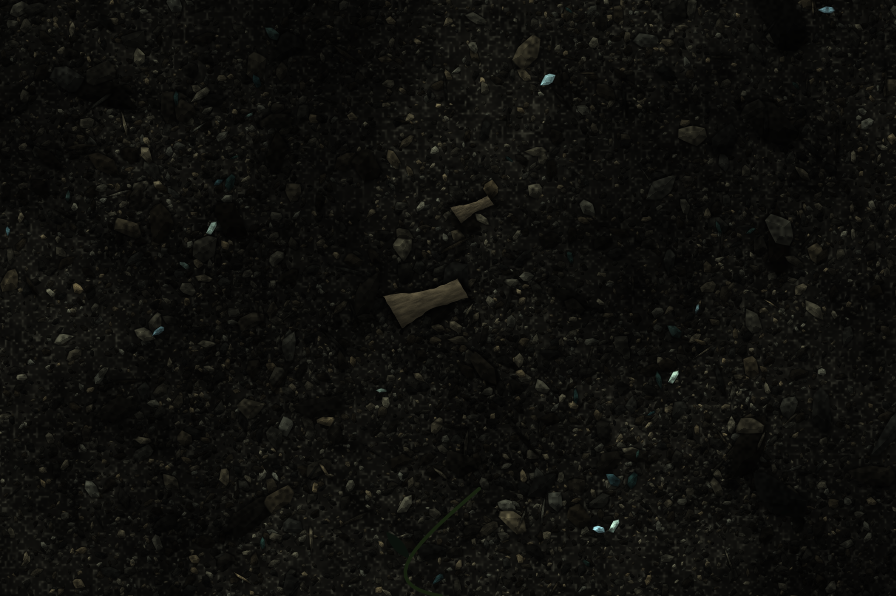
This texture is drawn by a Shadertoy shader. Its source:

```glsl
// Dark, dimly lit soil strewn with gravel, slate, bone pieces and a green stem.

float hash(vec2 p) {
    return fract(sin(dot(p, vec2(127.1, 311.7))) * 43758.5453);
}

float noise(vec2 p) {
    vec2 i = floor(p), f = fract(p);
    f = f * f * (3.0 - 2.0 * f);
    vec2 e = vec2(1.0, 0.0);
    return mix(mix(hash(i), hash(i + e.xy), f.x),
               mix(hash(i + e.yx), hash(i + e.xx), f.x), f.y);
}

float fbm(vec2 p) {
    float sum = 0.0, amp = 0.5;
    for (int i = 0; i < 4; i++) {
        sum += amp * noise(p);
        p = p * 2.1 + 5.3;
        amp *= 0.5;
    }
    return sum;
}

vec2 rotate(vec2 p, float a) {
    float c = cos(a), s = sin(a);
    return vec2(c * p.x + s * p.y, c * p.y - s * p.x);
}

// Irregular polygon of about unit radius: x is the distance, yz the facet direction
vec3 stoneShape(vec2 q, float seed) {
    vec3 shape = vec3(-0.42, 0.0, 0.0);
    for (int i = 0; i < 6; i++) {
        float k = float(i);
        float a = (k + 0.8 * hash(vec2(seed, k))) * 1.0472;
        vec2 face = vec2(cos(a), sin(a));
        float d = dot(q, face) - 0.55 - 0.4 * hash(vec2(k, seed + 3.1));
        if (d > shape.x) shape = vec3(d, face);
    }
    shape.x = mix(shape.x, length(q) - 1.0, 0.14);
    return shape;
}

// One layer of jittered, faceted stones, lit from above with a contact shadow
vec3 scatter(vec3 color, vec2 p, float cells, float density, float aspect,
             vec3 dim, vec3 bright, float soft) {
    vec2 g = p * cells, cell = floor(g);
    float grain = 0.5 + noise(p * 170.0);
    for (int n = 0; n < 9; n++) {
        vec2 id = cell + vec2(n % 3 - 1, n / 3 - 1);
        vec2 key = id + cells * 1.37;
        float patchiness = 0.4 + 1.2 * noise(id / cells * 5.0);
        if (hash(key) > density * patchiness) continue;
        vec2 offset = g - id - 0.15 - 0.7 * vec2(hash(key + 1.7), hash(key + 4.3));
        float pick = hash(key + 8.1), angle = 6.2832 * hash(key + 6.7);
        float size = mix(0.32, 0.75, pick * pick);
        float width = aspect * mix(0.65, 1.2, hash(key + 2.9));
        vec3 shape = stoneShape(rotate(offset, angle) / (size * vec2(1.0, width)), 20.0 * pick);
        float d = shape.x * size * width / cells;
        color *= mix(0.5, 1.0, smoothstep(0.0, 0.17 * size / cells, d));
        float h = hash(key + 9.4);
        vec3 tone = mix(dim, bright, h * h * h);
        tone *= mix(vec3(1.08, 0.98, 0.82), vec3(0.95, 1.0, 1.02), hash(key + 5.5));
        vec2 toLight = vec2(-0.35, 0.9);
        float light = 0.95 + 0.35 * dot(shape.yz, rotate(toLight, angle))
                    + 0.2 * dot(offset, toLight) / size;
        color = mix(color, tone * max(light, 0.3) * grain, smoothstep(soft, -soft, d));
    }
    return color;
}

// A broken bone shaft that flares towards one end
vec3 drawBone(vec3 color, vec2 p, vec2 center, float angle, float halfLength, float soft) {
    vec2 q = rotate(p - center, angle) / halfLength;
    float flare = 0.25 + 0.19 * smoothstep(0.1, -1.0, q.x) + 0.04 * q.x * q.x;
    float rough = 0.05 * (noise(q * 7.0) - 0.5);
    float d = (max(abs(q.y) - flare, abs(q.x + 0.2 * q.y) - 0.97) + rough) * halfLength;
    color *= mix(0.35, 1.0, smoothstep(0.0, 0.014, d));
    float streaks = 0.5 + 0.85 * fbm(q * vec2(4.0, 15.0));
    float light = 0.88 + 0.4 * q.y / flare - 0.2 * smoothstep(-0.6, -1.0, q.x);
    return mix(color, vec3(0.235, 0.215, 0.16) * streaks * light, smoothstep(soft, -soft, d));
}

float segment(vec2 p, vec2 a, vec2 b) {
    vec2 v = b - a;
    return length(p - a - v * clamp(dot(p - a, v) / dot(v, v), 0.0, 1.0));
}

vec2 bezier(vec2 a, vec2 b, vec2 c, vec2 d, float t) {
    float s = 1.0 - t;
    return s * s * s * a + 3.0 * s * t * (s * b + t * c) + t * t * t * d;
}

float stemDistance(vec2 p) {
    vec2 root = vec2(0.74, 0.0), tip = vec2(0.804, 0.18), last = root;
    float d = 1.0;
    for (int i = 1; i <= 16; i++) {
        vec2 next = bezier(root, vec2(0.62, 0.02), vec2(0.70, 0.09), tip, float(i) / 16.0);
        d = min(d, segment(p, last, next));
        last = next;
    }
    return d - 0.003;
}

void mainImage(out vec4 fragColor, in vec2 fragCoord) {
    vec2 p = fragCoord / iResolution.y;
    float soft = max(0.001, 0.55 / iResolution.y);
    vec3 shade = vec3(0.026, 0.026, 0.022), pale = vec3(0.19, 0.188, 0.155);

    // Soil with fine specks
    vec3 color = vec3(0.04, 0.039, 0.032) * (0.2 + 1.5 * fbm(p * 32.0));
    color += vec3(0.11, 0.11, 0.09) * pow(noise(p * 210.0), 4.0);

    // Gravel, from grit to stones
    color = scatter(color, p, 105.0, 0.50, 0.72, shade, pale, soft);
    color = scatter(color, p, 62.0, 0.42, 0.68, shade, pale, soft);
    color = scatter(color, p, 36.0, 0.30, 0.65, shade, pale, soft);
    color = scatter(color, p, 9.0, 0.10, 0.45, shade * 0.8, shade * 2.2, soft);
    color = scatter(color, p, 20.0, 0.17, 0.65, shade * 1.2, pale, soft);

    // Slivers and bluish glass glints
    color = scatter(color, p, 26.0, 0.07, 0.16, shade, pale * 1.2, soft);
    color = scatter(color, p, 40.0, 0.005, 0.5, vec3(0.05, 0.09, 0.09), vec3(0.45, 0.58, 0.6), soft);

    // Broad patches of lighter and darker ground
    color *= mix(0.62, 1.5, smoothstep(0.2, 0.75, fbm(p * 3.7 + 2.0)));

    // Bones
    color = drawBone(color, p, vec2(0.794, 0.651), 0.42, 0.033, soft);
    color = drawBone(color, p, vec2(0.718, 0.496), 0.34, 0.064, soft);

    // Stem with a dark leaf
    vec2 leaf = rotate(p - vec2(0.668, 0.085), -0.85) / vec2(0.03, 0.009);
    float leafEdge = (abs(leaf.y) + leaf.x * leaf.x - 1.0) * 0.007;
    color = mix(color, vec3(0.035, 0.06, 0.04), smoothstep(soft, -soft, leafEdge));
    color = mix(color, vec3(0.085, 0.125, 0.055), smoothstep(soft, -soft, stemDistance(p)));

    // Dim falloff towards the corners
    vec2 fromCenter = fragCoord / iResolution.xy - 0.5;
    color *= 1.12 - 0.7 * dot(fromCenter, fromCenter);
    fragColor = vec4(color + 0.004, 1.0);
}
```
